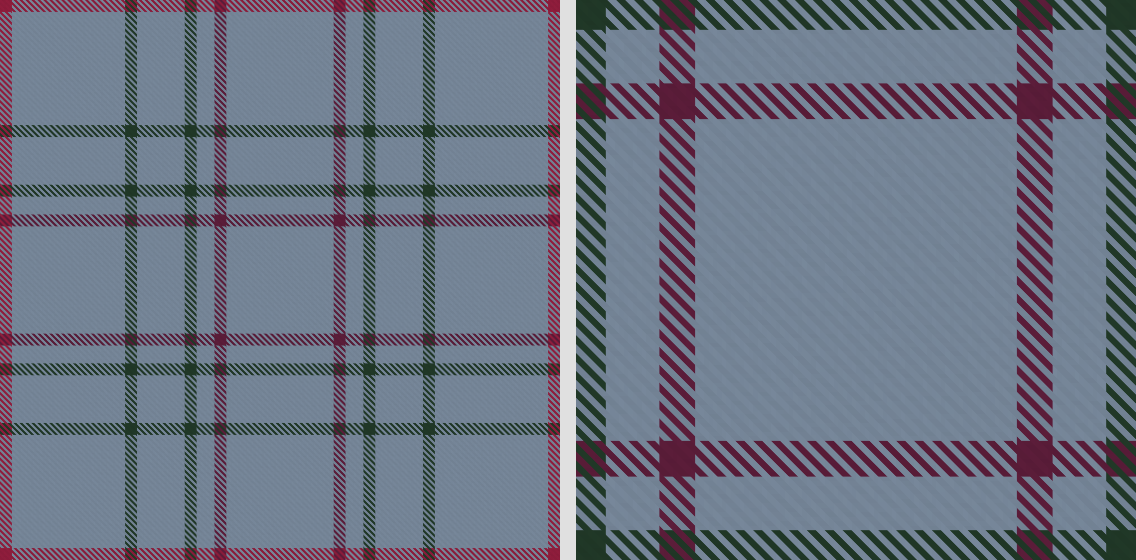
Left, the full canvas; right, a detail of the centre.
Write a WebGL 1 fragment shader that draws this pattern.

```glsl
precision highp float;
// A woven tartan: one mirrored sett of slate cloth with green, plum and red bands.
// Warp and weft share the same colour sequence; a 2/2 twill picks which shows on top,
// and layered sines give the threads a faint unevenness.

uniform vec2 u_resolution;

const float SETT_UNITS = 94.0;        // twill ribs across the canvas
const float THREADS_PER_UNIT = 4.0;
const float BAND_HALF = 1.0;          // half width of a band, in units
const float PLUM_AT = 10.0;           // band centres, in units from the middle
const float GREEN_INNER_AT = 15.0;
const float GREEN_OUTER_AT = 25.0;
const float RED_FROM = 45.0;          // red fills the outer border
const float RIB_SHADE = 0.035;
const float THREAD_SHADE = 0.012;

const vec3 SLATE = vec3(0.455, 0.517, 0.588);
const vec3 GREEN = vec3(0.125, 0.215, 0.150);
const vec3 PLUM = vec3(0.350, 0.110, 0.220);
const vec3 RED = vec3(0.550, 0.110, 0.230);

// Soft coverage of a band centred at the given distance.
float band(float dist, float centre, float blur) {
  return 1.0 - smoothstep(-blur, blur, abs(dist - centre) - BAND_HALF);
}

// Colour sequence of the threads along one axis.
vec3 settColour(float position, float blur) {
  float dist = abs(position - 0.5 * SETT_UNITS);
  float green = max(band(dist, GREEN_INNER_AT, blur), band(dist, GREEN_OUTER_AT, blur));
  vec3 colour = mix(SLATE, GREEN, green);
  colour = mix(colour, PLUM, band(dist, PLUM_AT, blur));
  return mix(colour, RED, smoothstep(-blur, blur, dist - RED_FROM));
}

// Uneven brightness of a thread, drifting slowly along its length.
float threadTone(float across, float along) {
  float thread = floor(across * THREADS_PER_UNIT);
  return 0.5 * sin(thread * 2.39 + along * 0.31)
       + 0.3 * sin(thread * 5.17 - along * 0.73)
       + 0.2 * sin(thread * 1.13 + along * 1.90);
}

void main() {
  float canvasSize = min(u_resolution.x, u_resolution.y);
  vec2 cloth = gl_FragCoord.xy / canvasSize * SETT_UNITS;
  float pixel = SETT_UNITS / canvasSize;

  // Diagonal ribs: half of each period shows warp, half shows weft.
  float rib = abs(fract(cloth.x + cloth.y) - 0.5) - 0.25;
  float ribBlur = 0.7 * pixel;
  float warpOnTop = smoothstep(-ribBlur, ribBlur, rib);

  // Interlace the two colour sequences.
  float bandBlur = 0.6 * pixel;
  vec3 warp = settColour(cloth.x, bandBlur);
  vec3 weft = settColour(cloth.y, bandBlur);
  vec3 colour = mix(weft, warp, warpOnTop);

  // Rib relief and thread unevenness.
  float tone = mix(threadTone(cloth.y, cloth.x), threadTone(cloth.x, cloth.y), warpOnTop);
  colour *= 1.0 + RIB_SHADE * (warpOnTop - 0.5) + THREAD_SHADE * tone;

  gl_FragColor = vec4(colour, 1.0);
}
```
